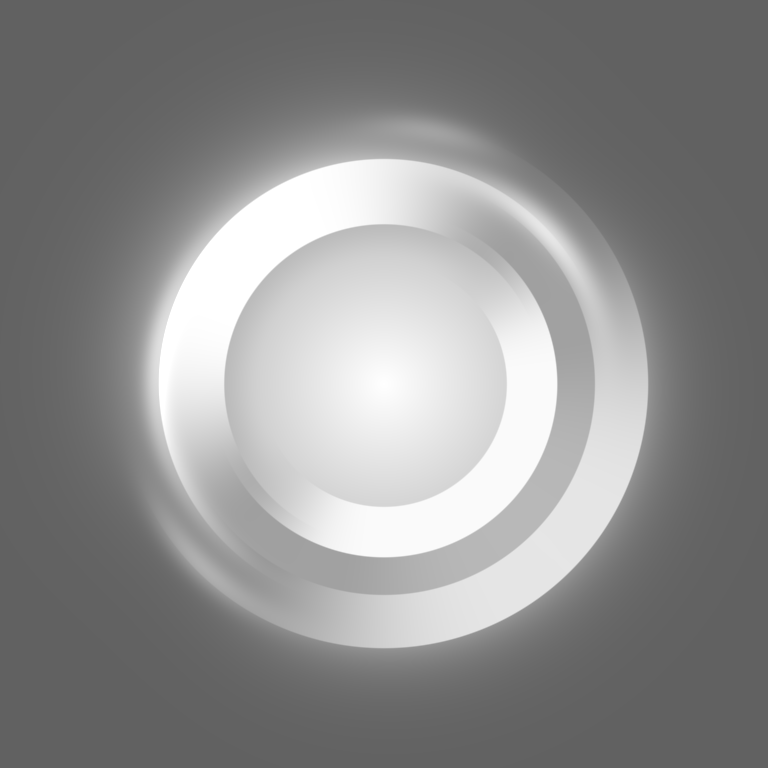
This background is drawn by a Shadertoy shader. Its source:

```glsl
// Concentric grey discs and rings glowing on a dark grey field.
// Two radial profiles, one for the upper left and one for the lower right,
// blend around the circle; soft curved streaks cover the seams between them.

const float FIELD = 0.38;

// 0 inside the circle of the given radius, 1 outside, with a smooth edge
float outside(float r, float radius) {
    float px = 1.0 / min(iResolution.x, iResolution.y);
    return smoothstep(radius - px, radius + px, r);
}

// Soft arc: a bell in radius times a bell in angle (degrees)
float streak(float r, float angle, float radius, float middle, float thick, float span) {
    float turn = mod(angle - middle + 180.0, 360.0) - 180.0;
    vec2 q = vec2((r - radius) / thick, turn / span);
    return exp(-dot(q, q));
}

float halo(float r, float radius, float strength, float reach) {
    return FIELD + strength * exp(-max(r - radius, 0.0) / reach);
}

// Central disc and one broad bright band; side is 1 at the upper left
float upperProfile(float r, float side) {
    float disc = 1.0 - 1.1 * r - 0.04 * smoothstep(0.16, 0.21, r);
    float band = mix(0.62, 1.0, smoothstep(0.0, 0.95, side));
    float glow = halo(r, 0.293, mix(0.14, 0.38, smoothstep(0.0, 1.0, side)), 0.052);
    float shade = mix(disc, band, outside(r, 0.208));
    return mix(shade, glow, outside(r, 0.293));
}

// Smaller disc, white ring, grey ring and wide outer ring
float lowerProfile(float r, float side) {
    float disc = 1.0 - 1.05 * r;
    float white = mix(0.98, 0.79, smoothstep(-0.65, 0.2, side));
    float grey = mix(0.72, 0.63, smoothstep(-1.0, -0.5, side));
    float outer = mix(0.90, 0.56, smoothstep(-1.0, -0.1, side));
    float glow = halo(r, 0.344, mix(0.20, 0.07, smoothstep(-0.8, 0.2, side)), 0.04);
    float shade = mix(disc, white, outside(r, 0.160));
    shade = mix(shade, grey, outside(r, 0.2257));
    shade = mix(shade, outer, outside(r, 0.2747));
    return mix(shade, glow, outside(r, 0.344));
}

void mainImage(out vec4 fragColor, in vec2 fragCoord) {
    vec2 p = (fragCoord - 0.5 * iResolution.xy) / min(iResolution.x, iResolution.y);
    float r = length(p);
    float angle = degrees(atan(p.y, p.x + 1e-6));
    float side = dot(p, vec2(-0.7071, 0.7071)) / max(r, 1e-4);
    float upper = smoothstep(-0.45, 0.45, side);

    float shade = mix(lowerProfile(r, side), upperProfile(r, side), upper);

    // Streaks along the seams, hidden behind the grey ring at the lower right
    float light = 0.32 * streak(r, angle, 0.290, 42.0, 0.021, 23.0)
                + 0.13 * streak(r, angle, 0.336, 78.0, 0.018, 15.0)
                + 0.17 * streak(r, angle, 0.299, 176.0, 0.016, 30.0)
                + 0.10 * streak(r, angle, 0.290, 216.0, 0.018, 20.0)
                + 0.19 * streak(r, angle, 0.336, 223.0, 0.020, 18.0);
    shade += light * mix(outside(r, 0.2747), 1.0, upper);

    fragColor = vec4(vec3(clamp(shade, 0.0, 1.0)), 1.0);
}
```
